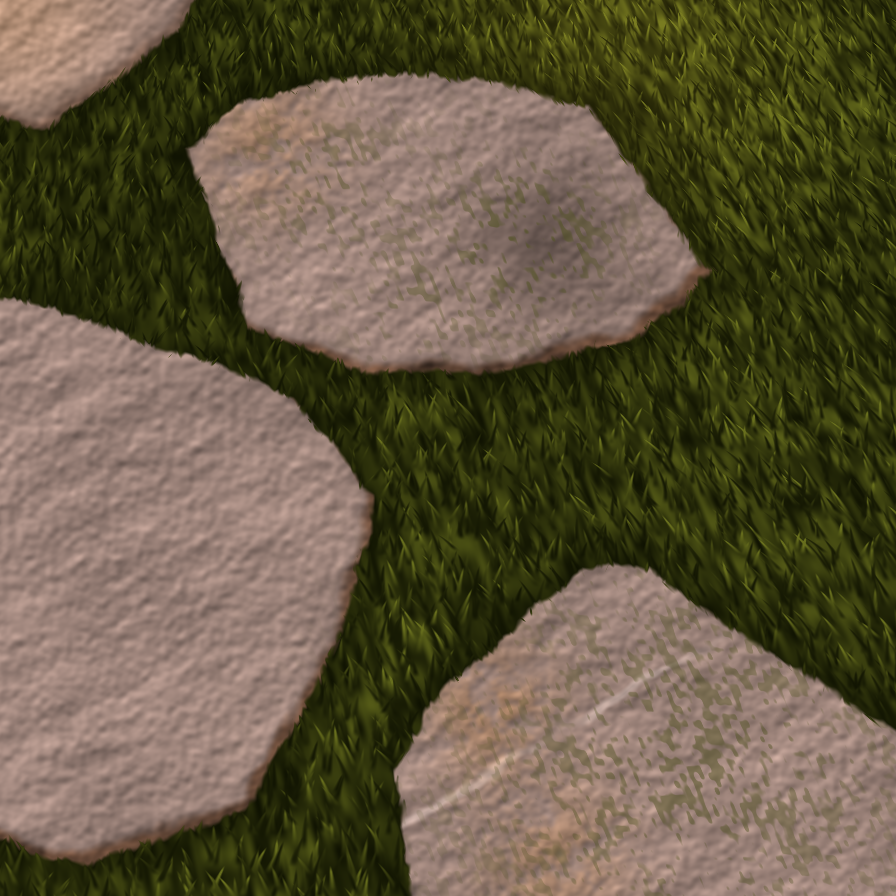
Reproduce this texture procedurally as a WebGL 1 fragment shader.

```glsl
precision highp float;
// Flat stepping stones set in a lawn, seen at an angle.
// Stones are convex outlines with a shifted copy for the top face and fbm relief;
// the grass is several layers of hashed, tapered blades on a perspective grid.
uniform vec2 u_resolution;

const vec2 FACE_SHIFT = vec2(-0.006, 0.011);   // top face relative to the base
const vec2 LIGHT_STEP = vec2(-0.003, 0.005);   // offset used for relief
const float RELIEF = 0.85;
const float EDGE_ROUGH = 0.018;
const vec2 BLADE_GRID = vec2(42.0, 25.0);
const float BLADE_WIDTH = 0.0058;
const float LAWN_GAIN = 1.65;
const vec3 STONE = vec3(0.60, 0.503, 0.468);
const vec3 STONE_SIDE = vec3(0.33, 0.235, 0.18);
const vec3 OCHRE = vec3(0.56, 0.41, 0.285);
const vec3 MOSS = vec3(0.33, 0.33, 0.15);
const vec3 GRASS_DARK = vec3(0.055, 0.066, 0.004);
const vec3 GRASS_LIGHT = vec3(0.36, 0.385, 0.10);

float hash(vec2 p) {
  vec3 q = fract(p.xyx * 0.1031);
  q += dot(q, q.yzx + 33.33);
  return fract((q.x + q.y) * q.z);
}

float noise(vec2 p) {
  vec2 i = floor(p), f = fract(p);
  f = f * f * (3.0 - 2.0 * f);
  return mix(mix(hash(i), hash(i + vec2(1, 0)), f.x),
             mix(hash(i + vec2(0, 1)), hash(i + vec2(1, 1)), f.x), f.y);
}

float fbm(vec2 p) {
  float sum = 0.0, amp = 0.5;
  for (int i = 0; i < 4; i++) {
    sum += amp * noise(p);
    p = mat2(1.6, 1.2, -1.2, 1.6) * p + 7.3;
    amp *= 0.52;
  }
  return sum;
}

float blob(vec2 p, vec2 c, float r) { vec2 v = (p - c) / r; return exp(-dot(v, v)); }

// Signed distance to the line a-b, negative on its right.
float side(vec2 p, vec2 a, vec2 b) {
  vec2 e = normalize(b - a);
  return dot(p - a, vec2(-e.y, e.x));
}

// Convex outline from twelve clockwise corners.
float hull(vec2 p, vec2 a, vec2 b, vec2 c, vec2 d, vec2 e, vec2 f,
           vec2 g, vec2 h, vec2 i, vec2 j, vec2 k, vec2 l) {
  float m = max(max(side(p, a, b), side(p, b, c)), max(side(p, c, d), side(p, d, e)));
  m = max(m, max(max(side(p, e, f), side(p, f, g)), max(side(p, g, h), side(p, h, i))));
  return max(m, max(max(side(p, i, j), side(p, j, k)), max(side(p, k, l), side(p, l, a))));
}

float cornerStone(vec2 p) {
  return hull(p, vec2(.222, 1.05), vec2(.217, 1.0), vec2(.197, .963), vec2(.148, .928),
    vec2(.099, .894), vec2(.05, .859), vec2(.03, .861), vec2(-.02, .876),
    vec2(-.05, .9), vec2(-.05, 1.05), vec2(.05, 1.06), vec2(.15, 1.06));
}
float upperStone(vec2 p) {
  return hull(p, vec2(.212, .833), vec2(.254, .874), vec2(.313, .898), vec2(.443, .921),
    vec2(.508, .917), vec2(.655, .879), vec2(.796, .698), vec2(.762, .659),
    vec2(.71, .625), vec2(.534, .582), vec2(.41, .587), vec2(.277, .638));
}
float leftStone(vec2 p) {
  return hull(p, vec2(-.02, .671), vec2(.033, .665), vec2(.091, .648), vec2(.326, .555),
    vec2(.371, .501), vec2(.415, .447), vec2(.398, .349), vec2(.362, .245),
    vec2(.276, .102), vec2(.247, .085), vec2(.098, .034), vec2(-.02, .065));
}
float lowerStone(vec2 p) {
  return hull(p, vec2(.462, -.03), vec2(.447, .069), vec2(.443, .128), vec2(.458, .177),
    vec2(.488, .219), vec2(.573, .297), vec2(.651, .365), vec2(.684, .37),
    vec2(.723, .359), vec2(1.02, .168), vec2(1.05, .09), vec2(1.05, -.03));
}
float stones(vec2 p) {
  return min(min(cornerStone(p), upperStone(p)), min(leftStone(p), lowerStone(p)));
}

// Layered soft blades: brightness rises from root to tip.
float grass(vec2 p) {
  float depth = 1.22 - 0.5 * p.y;
  vec2 q = vec2((p.x - 0.5) / depth, -log(depth) / 0.5) + 3.0;
  float shade = 0.5 * noise(vec2(q.x + 0.3 * q.y, q.y) * vec2(120.0, 42.0));
  for (int n = 0; n < 6; n++) {
    vec2 shift = float(n) * vec2(0.371, 0.217);
    vec2 cell = floor((q + shift) * BLADE_GRID);
    for (int j = -1; j <= 0; j++) for (int i = -1; i <= 1; i++) {
      vec2 id = cell + vec2(float(i), float(j));
      float r1 = hash(id), r2 = hash(id + 37.7), r3 = hash(id + 91.3);
      vec2 v = q + shift - (id + vec2(r1, r2)) / BLADE_GRID;
      float t = v.y / mix(0.02, 0.04, r3);
      float lean = (fract(r1 * 7.0 + r3 * 5.0) - 0.62) * 0.038;
      float w = BLADE_WIDTH * (1.0 - 0.8 * t);
      float mask = smoothstep(w, 0.0, abs(v.x - lean * t * (0.6 + 0.4 * t)));
      mask *= smoothstep(0.0, 0.3, t) * (1.0 - smoothstep(0.75, 1.0, t));
      float tone = fract(r2 * 13.0 + r1 * 3.0);
      shade = mix(shade, (0.2 + 0.8 * t) * mix(0.1, 1.0, tone * tone), mask);
    }
  }
  return shade;
}

float relief(vec2 p) {
  vec2 r = mat2(0.9, -0.43, 0.43, 0.9) * p;
  return fbm(r * vec2(19.0, 34.0)) + 0.27 * noise(p * 125.0);
}

void main() {
  vec2 p = gl_FragCoord.xy / u_resolution;
  float rough = (fbm(p * 22.0) - 0.48) * EDGE_ROUGH;
  float base = stones(p) + rough;
  float chips = (noise(p * 45.0) - 0.5) * 0.009;
  float face = stones(p - FACE_SHIFT) + rough + chips;

  // Lawn, brighter toward the top right and dim beside the stones
  float blade = grass(p);
  float lit = 0.6 + 0.8 * fbm(p * 7.0 + 2.0) + 0.4 * blob(p, vec2(.72, 1.0), .25);
  lit *= mix(0.5, 1.0, smoothstep(0.0, 0.055, base));
  lit *= 1.0 - 0.3 * blob(p, vec2(.15, .74), .14);
  vec3 lawn = mix(GRASS_DARK, GRASS_LIGHT, clamp(blade * lit * LAWN_GAIN, 0.0, 1.15));
  lawn += vec3(.07, .055, .015) * blob(p, vec2(.7, .97), .22);

  // Stone face: relief, stains, pale vein and moss
  float h = relief(p);
  float slope = h - relief(p + LIGHT_STEP);
  vec3 rock = STONE * (0.9 + 0.22 * fbm(p * 9.0) + RELIEF * slope);
  float stain = 0.8 * blob(p, vec2(.3, .84), .075) + blob(p, vec2(.55, .21), .07)
              + 0.8 * blob(p, vec2(.62, .04), .08);
  rock = mix(rock, OCHRE * (0.85 + 0.4 * h + slope), 0.65 * clamp(stain, 0.0, 1.0) * smoothstep(.3, .7, h));
  rock += vec3(.13, .08, .015) * blob(p, vec2(0.0, 1.0), .14);
  rock *= 1.0 - 0.32 * blob(p, vec2(.61, .73), .085);
  float vein = abs(side(p, vec2(.456, .088), vec2(.8, .29)) + 0.03 * (fbm(p * 18.0) - .48));
  float veinMask = smoothstep(.008, .001, vein) * smoothstep(.25, .55, noise(p * 16.0));
  rock += 0.16 * veinMask * step(lowerStone(p), 0.0) * smoothstep(.85, .7, p.x);
  float mossArea = blob(p, vec2(.59, .73), .1) + 0.6 * blob(p, vec2(.36, .8), .1)
                 + 0.75 * blob(p, vec2(.77, .14), .27) + 0.5 * blob(p, vec2(.45, .65), .06);
  float patches = fbm(p * 20.0) - 0.48;
  float specks = smoothstep(.58, .85, noise(vec2(p.x + 0.4 * p.y, p.y) * vec2(190.0, 120.0)) + 0.9 * patches);
  rock = mix(rock, MOSS, 0.7 * specks * clamp(mossArea, 0.0, 1.0));
  rock *= 1.0 - 0.1 * smoothstep(-.015, 0.0, face);

  // Side wall, then blades overlapping the outline
  vec3 wall = STONE_SIDE * (0.65 + 0.8 * h + slope);
  float wallMask = smoothstep(-.005, .008, face) * mix(0.3, 1.0, smoothstep(-.02, .02, cornerStone(p)));
  rock = mix(rock, wall, wallMask);
  float cover = smoothstep(.003, -.003, base + 0.012 * (blade - 0.25));
  gl_FragColor = vec4(mix(lawn, rock, cover), 1.0);
}
```
